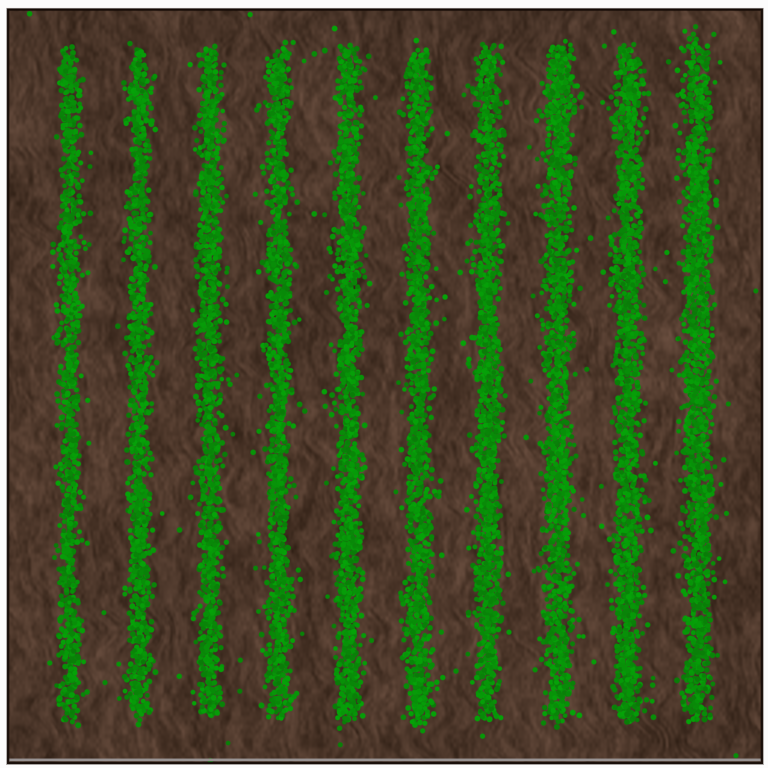
Write a WebGL 1 fragment shader that draws this texture.

```glsl
precision highp float;
// Ploughed brown soil in a thin frame, planted with ten vertical rows of scattered green dots.
uniform vec2 u_resolution;

float hash(vec2 p) {
  vec3 q = fract(vec3(p.xyx) * 0.1031);
  q += dot(q, q.yzx + 33.33);
  return fract((q.x + q.y) * q.z);
}

float noise(vec2 p) {
  vec2 i = floor(p), f = fract(p);
  f = f * f * (3.0 - 2.0 * f);
  return mix(mix(hash(i), hash(i + vec2(1, 0)), f.x),
             mix(hash(i + vec2(0, 1)), hash(i + vec2(1, 1)), f.x), f.y);
}

// Fibrous soil: grain stretched vertically and bent by a slow warp
vec3 soilColor(vec2 uv) {
  vec2 p = uv + vec2(0.03 * noise(uv * vec2(20.0, 28.0)) + 0.1 * uv.y, 0.0);
  float grain = 0.36 * noise(p * vec2(170.0, 60.0))
              + 0.26 * noise(p * vec2(85.0, 32.0) + 17.0)
              + 0.22 * noise(uv * vec2(260.0, 170.0) + 41.0)
              + 0.16 * noise(uv * vec2(14.0, 7.0) + 73.0);
  vec3 soil = mix(vec3(0.17, 0.11, 0.07), vec3(0.43, 0.32, 0.26), grain);
  return soil * (0.95 + 0.1 * noise(uv * 5.0));
}

// Expected number of dots per cell around the nearest row; rows widen to the right
float plantDensity(vec2 p) {
  float row = clamp(floor((p.x - 0.091) / 0.0908 + 0.5), 0.0, 9.0);
  float spread = mix(0.0060, 0.0083, row / 9.0);
  spread *= 0.82 + 0.36 * noise(vec2(row * 13.7, p.y * 65.0));
  float wander = 0.004 * (noise(vec2(row * 7.3 + 50.0, p.y * 45.0)) - 0.5);
  vec2 offset = vec2(p.x - 0.091 - 0.0908 * row - wander,
                     max(abs(p.y - 0.5) - 0.425, 0.0));
  float d = dot(offset, offset) / (2.0 * spread * spread);
  return 1.2 * exp(-d) + 0.05 * exp(-d * 0.25);
}

// Three jittered layers of small round dots
vec3 plantDots(vec3 color, vec2 uv, float blur) {
  const float CELL = 0.006;
  for (int layer = 0; layer < 3; layer++) {
    float seed = float(layer) * 211.0;
    vec2 home = floor(uv / CELL);
    for (int j = -1; j <= 1; j++) {
      for (int i = -1; i <= 1; i++) {
        vec2 id = home + vec2(i, j);
        vec2 key = id + seed + 5.0;
        vec2 center = (id + vec2(hash(key), hash(key + 91.0))) * CELL;
        float present = step(hash(key + 37.0), 1.0 - exp(-plantDensity(center)));
        float radius = mix(0.0029, 0.0038, hash(key + 63.0));
        float dot_ = 1.0 - smoothstep(-blur, blur, length(uv - center) - radius);
        vec3 green = mix(vec3(0.04, 0.48, 0.03), vec3(0.02, 0.64, 0.03), hash(key + 119.0));
        color = mix(color, green, dot_ * present);
      }
    }
  }
  return color;
}

void main() {
  vec2 uv = gl_FragCoord.xy / u_resolution;
  float pixel = 1.0 / min(u_resolution.x, u_resolution.y);
  vec3 color = plantDots(soilColor(uv), uv, max(0.0011, pixel * 0.7));

  // Pale strip along the bottom edge
  float strip = 1.0 - smoothstep(-pixel, pixel, abs(uv.y - 0.0105) - 0.0018);
  color = mix(color, vec3(0.60, 0.58, 0.58), strip);

  // White margin and dark frame line
  vec2 box = abs(uv - vec2(0.5013, 0.497)) - vec2(0.4909, 0.4906);
  float edge = max(box.x, box.y);
  color = mix(color, vec3(0.99), smoothstep(-pixel, pixel, edge));
  float line = 1.0 - smoothstep(-pixel, pixel, abs(edge) - 0.0016);
  color = mix(color, vec3(0.08, 0.04, 0.02), line);

  gl_FragColor = vec4(color, 1.0);
}
```
